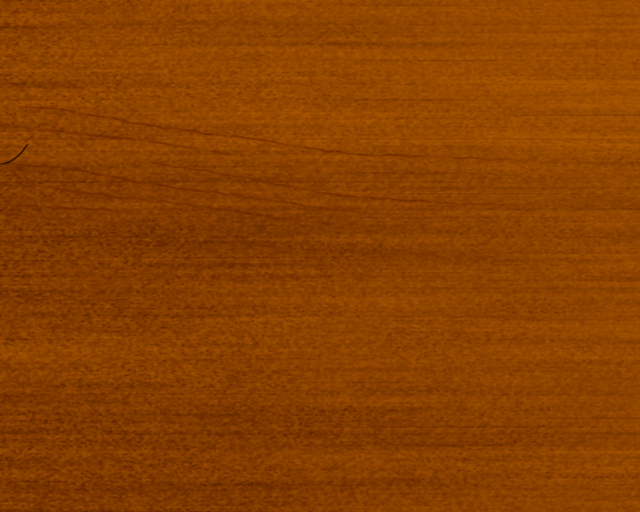
A Shadertoy shader for this texture:

```glsl
// Warm orange-brown varnished wood with fine level fibres and sloping veins.
#define DARK_WOOD  vec3(0.430, 0.176, 0.0)
#define LIGHT_WOOD vec3(0.620, 0.308, 0.0)
#define VEIN_COLOR vec3(0.400, 0.130, 0.0)
#define HAIR_COLOR vec3(0.130, 0.050, 0.0)
#define VEIN_COUNT 16
#define VEIN_DEPTH 0.60
#define FIBRE_FREQ 130.0
#define FIBRE_GAIN 0.30
#define GRAIN_FREQ 260.0
#define GRAIN_GAIN 0.38
#define FLECK_GAIN 0.30

float hash(vec2 p) {
    vec3 q = fract(vec3(p.xyx) * 0.1031);
    q += dot(q, q.yzx + 33.33);
    return fract((q.x + q.y) * q.z);
}

// Smooth value noise in 0..1
float noise(vec2 p) {
    vec2 i = floor(p), f = fract(p);
    f = f * f * (3.0 - 2.0 * f);
    vec2 e = vec2(0.0, 1.0);
    return mix(mix(hash(i), hash(i + e.yx), f.x),
               mix(hash(i + e.xy), hash(i + e.yy), f.x), f.y);
}

// Cellular noise: distance to the nearest scattered point
float cells(vec2 p) {
    vec2 i = floor(p), f = fract(p);
    float nearest = 2.0;
    for (int y = -1; y <= 1; y++)
    for (int x = -1; x <= 1; x++) {
        vec2 c = vec2(x, y);
        vec2 jitter = vec2(hash(i + c), hash(i + c + 71.7));
        nearest = min(nearest, length(c + jitter - f));
    }
    return nearest;
}

// Broad light: bright upper band and right side, dim lower left
float broadTone(vec2 uv) {
    float tone = 0.48 + 0.28 * (uv.x - 0.5);
    tone += 0.33 * smoothstep(0.52, 0.84, uv.y);
    tone -= 0.18 * smoothstep(0.88, 1.05, uv.y);
    tone += 0.15 * exp(-pow((uv.y - 0.33) / 0.11, 2.0));
    tone -= 0.14 * smoothstep(0.30, 0.0, uv.y) * (1.0 - 0.5 * uv.x);
    return tone;
}

// Thin veins: they slope down in the upper half and run level below
float veins(vec2 p) {
    float sum = 0.0;
    for (int i = 0; i < VEIN_COUNT; i++) {
        float k = float(i), r = hash(vec2(k, 3.7));
        float base = 0.22 + 0.038 * k + 0.02 * r;
        float start = -0.35 + 0.70 * hash(vec2(k, 9.1));
        float end = start + 0.60 + 0.60 * hash(vec2(k, 5.3));
        float slope = smoothstep(0.45, 0.68, base);
        float path = base - 0.11 * slope * smoothstep(-0.1, 0.95, p.x)
                   + 0.004 * sin(6.0 * p.x + 9.0 * r)
                   + 0.002 * sin(17.0 * p.x + 23.0 * r)
                   + 0.004 * (noise(vec2(p.x * 50.0, k * 5.0)) - 0.5);
        float d = p.y - path;
        float width = mix(0.0017, 0.0030, r);
        float line = exp(-d * d / (width * width));
        float halo = 0.22 * exp(-abs(d) / 0.008);
        float span = smoothstep(start, start + 0.12, p.x)
                   * smoothstep(end, end - 0.35, p.x);
        float dash = smoothstep(0.20, 0.75, noise(vec2(p.x * 38.0, k * 7.0)));
        float broken = mix(0.10, 0.45, slope) + 0.55 * dash;
        sum += (line * broken + halo) * span * mix(0.50, 1.0, slope);
    }
    return min(sum, 1.0);
}

// One stray hair that curls up from the left edge
float hair(vec2 p, float pixel) {
    float t = clamp((p.y - 0.680) / 0.038, 0.0, 1.0);
    float curl = 0.056 * sqrt(t) * (1.0 - 0.04 * t);
    float d = abs(p.x - curl) / sqrt(1.0 + pow(0.74 / sqrt(t + 0.02), 2.0));
    float inside = smoothstep(0.678, 0.681, p.y) * smoothstep(0.720, 0.716, p.y);
    return inside * smoothstep(0.0010 + pixel, 0.0002, d);
}

void mainImage(out vec4 fragColor, in vec2 fragCoord) {
    vec2 uv = fragCoord / iResolution.xy;
    vec2 p = fragCoord / iResolution.y;
    float rough = mix(1.20, 0.75, uv.x) * mix(1.15, 0.90, uv.y);

    // Soft streaks on a gently waving grain
    vec2 g = p;
    g.y += 0.008 * sin(2.6 * p.x + 5.0 * p.y) + 0.003 * sin(7.0 * p.x + 13.0 * p.y);
    float tone = broadTone(uv);
    tone += 0.22 * (noise(g * vec2(1.8, 20.0)) - 0.5);
    tone += 0.24 * (noise(g * vec2(4.0, 64.0) + 17.0) - 0.5);

    // Fine level fibres: soft threads and sparse sharp ones
    tone += FIBRE_GAIN * (noise(p * vec2(1.6, FIBRE_FREQ) + 41.0) - 0.5);
    float thread = noise(p * vec2(2.4, 1.3 * FIBRE_FREQ) + 87.0);
    tone -= 0.22 * smoothstep(0.68, 0.95, thread);
    tone += 0.035 * sin(6.2832 * FIBRE_FREQ * p.y);

    // Irregular grain from two slanted layers
    vec2 slantA = vec2(0.70 * p.x + 0.25 * p.y, p.y - 0.18 * p.x);
    vec2 slantB = vec2(0.50 * p.x - 0.30 * p.y, 0.7 * p.y + 0.15 * p.x);
    float grain = noise(slantA * GRAIN_FREQ) + noise(slantB * GRAIN_FREQ + 29.0) - 1.0;
    tone += GRAIN_GAIN * rough * grain;

    // Small dark pores, denser in soft patches
    float patches = 0.25 + 0.75 * smoothstep(0.25, 0.85, noise(g * vec2(6.0, 26.0) + 63.0));
    float pore = smoothstep(0.36, 0.08, cells(g * vec2(66.0, 115.0)));
    tone -= FLECK_GAIN * rough * patches * pore;

    vec3 color = mix(DARK_WOOD, LIGHT_WOOD, clamp(tone + 0.03, -0.25, 1.2));
    color = mix(color, VEIN_COLOR, VEIN_DEPTH * veins(p));
    color = mix(color, HAIR_COLOR, 0.85 * hair(p, 1.0 / iResolution.y));
    fragColor = vec4(color, 1.0);
}
```
